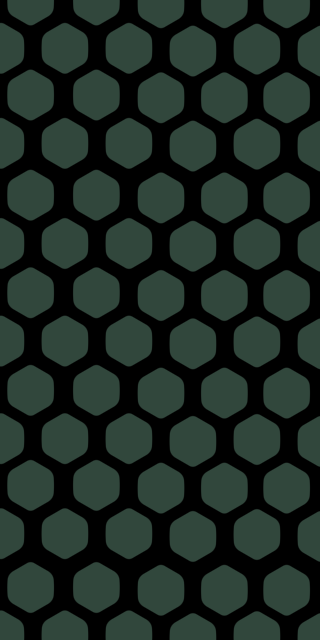
Give the GLSL for this pattern, as a WebGL 1 fragment shader.

```glsl
precision highp float;
// Dark green rounded hexagons on black, in two interleaved lattices.
// Each hexagon is a smooth intersection of edge planes with softly bowed sides;
// rows and columns drift a little so that the spacing is slightly uneven.

uniform vec2 u_resolution;

#define COLUMNS 5.0          // hexagons across; one column is one unit
#define ROW_PITCH 1.530      // distance between rows of one lattice
#define ROW_STAGGER 0.755    // drop from the first lattice to the second
#define SIDE_REACH 0.3646    // centre to upright side
#define SLANT_REACH 0.358    // centre to slanted side
#define SIDE_BOW 0.307       // curvature of the upright sides
#define TIP_ROUND 0.059
#define SHOULDER_ROUND 0.078
#define ROW_DRIFT 0.0052     // slow creep of the rows
#define ROW_SLIP 0.040       // extra lift of every fourth row
#define COLUMN_DROP 0.043    // sag of the right-hand columns
#define HEX_COLOR vec3(0.194, 0.278, 0.237)

float smoothMax(float a, float b, float k) {
  float h = max(k - abs(a - b), 0.0) / k;
  return max(a, b) + 0.25 * k * h * h;
}

// 1 when a whole-number index equals the given one, else 0
float isIndex(float index, float target) {
  return 1.0 - step(0.5, abs(index - target));
}

float roundedHexagon(vec2 p) {
  float rise = 0.8660 * abs(p.y);
  float slants = smoothMax(rise + 0.5 * p.x, rise - 0.5 * p.x, TIP_ROUND) - SLANT_REACH;
  float sides = abs(p.x) + SIDE_BOW * p.y * p.y - SIDE_REACH;
  return smoothMax(slants, sides, SHOULDER_ROUND);
}

// Small displacement of a hexagon, by half-column and row
vec2 spacingDrift(float halfColumn, float row) {
  float fromMiddle = halfColumn - COLUMNS;
  float shift = mix(0.0143, 0.0156 - 0.0023 * fromMiddle * fromMiddle, mod(halfColumn, 2.0));
  float lift = ROW_DRIFT * mod(row, 6.0) + ROW_SLIP * isIndex(mod(row, 4.0), 1.0);
  float sag = COLUMN_DROP * (step(4.5, halfColumn) - 0.7 * isIndex(halfColumn, 8.0));
  return vec2(shift, sag - lift);
}

// Distance to the nearest hexagon of one lattice
float latticeDistance(vec2 p, vec2 start) {
  vec2 pitch = vec2(1.0, ROW_PITCH);
  vec2 cell = floor((p - start) / pitch + 0.5);
  vec2 center = start + cell * pitch;
  float halfColumn = floor(2.0 * center.x + 0.5);
  return roundedHexagon(p - center - spacingDrift(halfColumn, cell.y));
}

void main() {
  // Units of one column, measured from the upper left
  float pixel = COLUMNS / u_resolution.x;
  vec2 p = vec2(gl_FragCoord.x, u_resolution.y - gl_FragCoord.y) * pixel;

  float d = min(latticeDistance(p, vec2(0.5, 0.0)),
                latticeDistance(p, vec2(0.0, ROW_STAGGER)));

  float coverage = 1.0 - smoothstep(-0.75 * pixel, 0.75 * pixel, d);
  gl_FragColor = vec4(HEX_COLOR * coverage, 1.0);
}
```
